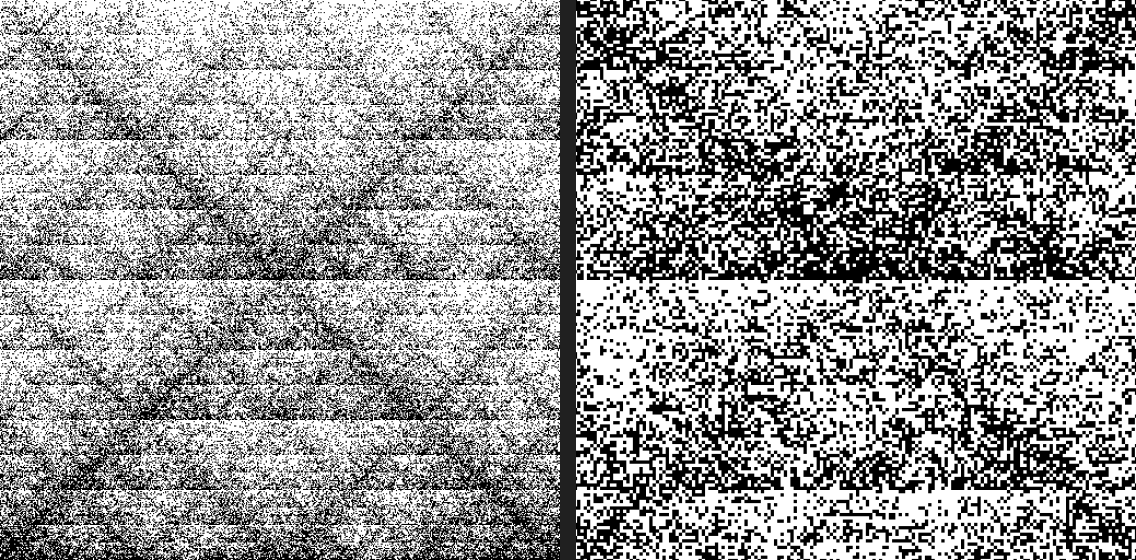
Left: the whole. Right: its middle third, enlarged.
A WebGL 2 fragment shader for this pattern:

```glsl
#version 300 es
precision highp float;
precision highp int;

// Black grains on white, scattered over a dyadic grid of cells.
// Binary digits of row and column set the odds of ink: rows darken toward
// the foot of each nested block, and diagonals of nested blocks stand out.

uniform vec2 u_resolution;
out vec4 outColor;

const int LEVELS = 9;
const int CELLS = 1 << LEVELS;
const vec3 PAPER = vec3(1.0);
const vec3 INK = vec3(0.0);

const float ROW_WEIGHT = 0.5;      // effect of each set bit in the row
const float COARSE_WEIGHT = 0.55;  // diagonal effect in the largest blocks
const float FINE_WEIGHT = 0.3;     // diagonal effect in the smallest blocks
const float INK_BIAS = -0.7;       // overall balance of ink and paper

// Integer hash of a cell, mapped to 0..1.
float hashCell(ivec2 cell) {
    uint h = uint(cell.x) * 0x9E37u + uint(cell.y) * 0x85EBCA6Bu;
    h = (h ^ (h >> 16)) * 0x7FEB352Du;
    h = (h ^ (h >> 15)) * 0x846CA68Bu;
    h ^= h >> 16;
    return float(h >> 8) / 16777216.0;
}

float bitAt(int value, int place) {
    return float((value >> place) & 1);
}

// More set bits in the row, counted from the top, give more ink.
float rowScore(int row) {
    float score = 0.0;
    for (int i = 0; i < LEVELS; i++) {
        score += bitAt(row, i) - 0.5;
    }
    return score * ROW_WEIGHT;
}

// Long runs of equal bits in column XOR row mark the block diagonals.
float diagonalScore(int column, int row) {
    int difference = column ^ row;
    int changes = difference ^ (difference >> 1);
    float score = 0.0;
    for (int i = 0; i < LEVELS - 1; i++) {
        float coarseness = float(i) / float(LEVELS - 2);
        float weight = mix(FINE_WEIGHT, COARSE_WEIGHT, coarseness);
        score += weight * (0.5 - bitAt(changes, i));
    }
    return score;
}

// 1 where a cell holds a grain, otherwise 0.
float grain(ivec2 cell) {
    cell = clamp(cell, ivec2(0), ivec2(CELLS - 1));
    int row = CELLS - 1 - cell.y;
    float score = rowScore(row) + diagonalScore(cell.x, row) + INK_BIAS;
    float chance = 1.0 / (1.0 + exp(-score));
    return step(hashCell(cell), chance);
}

// Box filter: weigh the cells under a pixel by the area they cover.
float grainCoverage(vec2 position, vec2 footprint) {
    vec2 corner = position - 0.5 * footprint;
    ivec2 cell = ivec2(floor(corner));
    vec2 nearShare = clamp((1.0 - fract(corner)) / footprint, 0.0, 1.0);
    float lower = mix(grain(cell + ivec2(1, 0)), grain(cell), nearShare.x);
    float upper = mix(grain(cell + ivec2(1, 1)), grain(cell + ivec2(0, 1)), nearShare.x);
    return mix(upper, lower, nearShare.y);
}

void main() {
    vec2 footprint = float(CELLS) / u_resolution;
    float coverage = grainCoverage(gl_FragCoord.xy * footprint, footprint);
    outColor = vec4(mix(PAPER, INK, coverage), 1.0);
}
```
